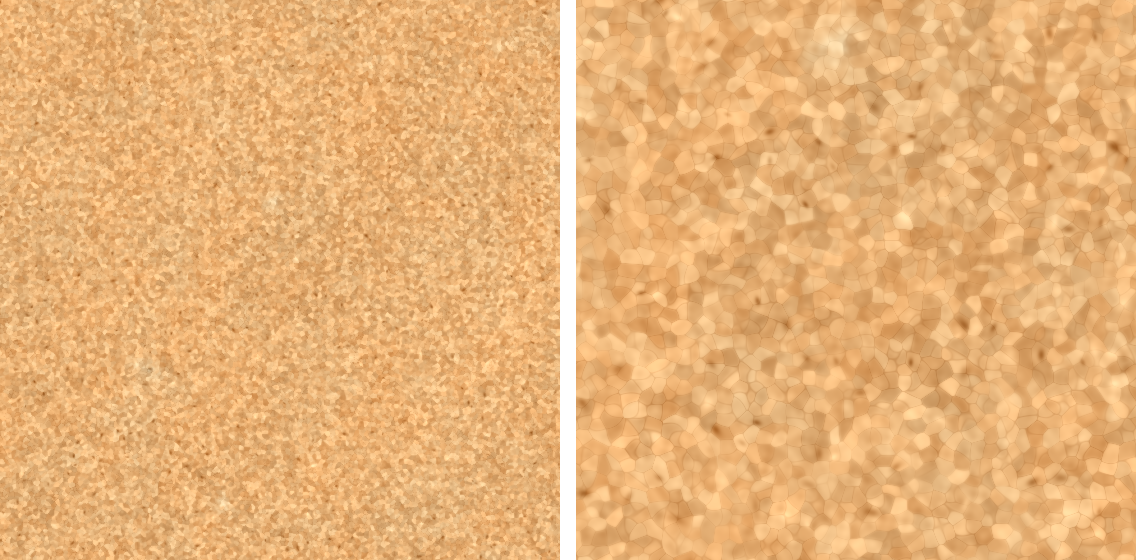
Left: the whole. Right: its middle third, enlarged.
Write a WebGL 2 fragment shader that draws this texture.

```glsl
#version 300 es
precision highp float;

#define GRAINS 122.0
#define GRAIN_SOFTNESS 8.5
#define GRAIN_CONTRAST 0.95
#define FINE_CONTRAST 0.45
#define BROAD_CONTRAST 0.2
#define CREVICE_DEPTH 0.5
#define PIT_DEPTH 2.4
#define FLECK_GAIN 1.1
#define BASE_COLOR vec3(0.897, 0.682, 0.447)
#define TONE_STEP vec3(0.092, 0.108, 0.108)
#define WARM_SHIFT vec3(0.016, -0.008, -0.022)
#define PALE_COLOR vec3(0.91, 0.79, 0.61)

uniform vec2 u_resolution;
out vec4 fragColor;

float hash(vec2 p) {
    return fract(sin(dot(p, vec2(127.1, 311.7))) * 43758.5453);
}

vec2 hash2(vec2 p) {
    return vec2(hash(p), hash(p + 57.3));
}

mat2 rotation(float angle) {
    float c = cos(angle), s = sin(angle);
    return mat2(c, -s, s, c);
}

// Value noise in -1..1
float noise(vec2 p) {
    vec2 cell = floor(p), f = fract(p);
    f = f * f * (3.0 - 2.0 * f);
    float low = mix(hash(cell), hash(cell + vec2(1.0, 0.0)), f.x);
    float high = mix(hash(cell + vec2(0.0, 1.0)), hash(cell + 1.0), f.x);
    return mix(low, high, f.y) * 2.0 - 1.0;
}

// Softly blended granules: x = tone, y = warmth, z = crevice
vec3 granules(vec2 p) {
    vec2 cell = floor(p);
    vec2 blended = vec2(0.0);
    float total = 0.0, strongest = 0.0;
    for (int y = -1; y <= 1; y++) {
        for (int x = -1; x <= 1; x++) {
            vec2 id = cell + vec2(x, y);
            vec2 d = rotation(6.2832 * hash(id + 19.7)) * (p - id - hash2(id));
            d *= vec2(0.8, 1.25);
            float weight = exp(-GRAIN_SOFTNESS * dot(d, d));
            blended += weight * (hash2(id + 83.1) * 2.0 - 1.0);
            total += weight;
            strongest = max(strongest, weight);
        }
    }
    float crevice = 1.0 - smoothstep(0.4, 0.75, strongest / total);
    return vec3(blended / total, crevice);
}

// Sparse soft elongated spots; radius is in cells
float spots(vec2 p, float density, float radius, float seed) {
    vec2 cell = floor(p);
    float cover = 0.0;
    for (int y = -1; y <= 1; y++) {
        for (int x = -1; x <= 1; x++) {
            vec2 id = cell + vec2(x, y);
            vec2 key = id + seed;
            vec2 d = rotation(6.2832 * hash(key + 5.9)) * (p - id - hash2(key));
            d *= vec2(0.75, 1.3) / (radius * mix(0.6, 1.3, hash(key + 31.3)));
            float strength = step(hash(key + 71.9), density) * mix(0.4, 1.0, hash(key + 43.7));
            cover = max(cover, strength * exp(-dot(d, d)));
        }
    }
    return cover;
}

void main() {
    vec2 uv = gl_FragCoord.xy / min(u_resolution.x, u_resolution.y);

    // Granules, fine mottling and broad drift
    vec3 grain = granules(uv * GRAINS);
    float fine = noise(rotation(0.6) * uv * 210.0);
    float broad = noise(uv * 9.0 + 3.7) * 0.5 + noise(uv * 24.0 + 11.2) * 0.5;
    float tone = 0.2 + GRAIN_CONTRAST * grain.x + FINE_CONTRAST * fine + BROAD_CONTRAST * broad;
    tone -= CREVICE_DEPTH * grain.z * (1.0 + 0.7 * noise(uv * 60.0 + 29.0));

    // Dark pits and bright flecks
    tone -= PIT_DEPTH * spots(uv * 50.0, 0.2, 0.14, 13.0);
    tone += FLECK_GAIN * spots(uv * 56.0, 0.16, 0.2, 137.0);

    // Warm and pale patches
    float warmth = grain.y + 0.9 * noise(uv * 16.0 + 41.0);
    float pale = spots(uv * 9.0, 0.1, 0.16, 211.0) * (0.65 + 0.3 * fine);
    vec3 color = mix(BASE_COLOR, PALE_COLOR, clamp(pale, 0.0, 1.0));
    color += tone * TONE_STEP + warmth * WARM_SHIFT;

    fragColor = vec4(clamp(color, 0.0, 1.0), 1.0);
}
```
